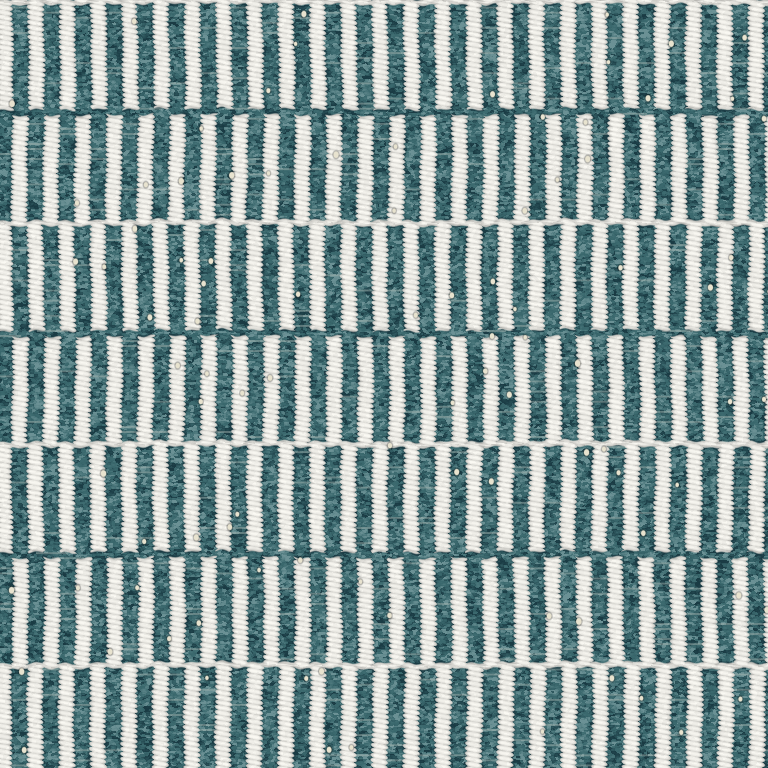
Reproduce this texture procedurally as a Shadertoy shader.

```glsl
// Woven cloth: seven bands of short teal and white stripes, shifted by half a stripe per band.

float hash(vec2 p) {
    p = fract(p * vec2(0.1031, 0.1137));
    p += dot(p, p.yx + 33.33);
    return fract((p.x + p.y) * p.x * 17.3);
}

// Cellular noise: x = distance to the nearest point, y = random tone of its cell
vec2 cellular(vec2 p) {
    vec2 cell = floor(p), nearest = vec2(9.0, 0.0);
    for (int j = -1; j <= 1; j++)
    for (int i = -1; i <= 1; i++) {
        vec2 c = cell + vec2(i, j);
        vec2 point = c + vec2(hash(c + 7.0), hash(c + 61.0));
        float d = length(p - point);
        if (d < nearest.x) nearest = vec2(d, hash(c + 113.0));
    }
    return nearest;
}

void mainImage(out vec4 fragColor, in vec2 fragCoord) {
    vec2 uv = fragCoord / iResolution.xy;
    float px = 1.0 / iResolution.y;

    // Hand-woven wobble from layered sines
    vec2 cloth = uv;
    cloth.x += 0.0012 * sin(uv.y * 19.0 + 3.0 * uv.x) + 0.0006 * sin(uv.y * 71.0 + uv.x * 40.0);
    cloth.y += 0.0010 * sin(uv.x * 13.0 + 1.0) + 0.0007 * sin(uv.x * 83.0) + 0.0005 * sin(uv.x * 211.0);

    // Bands count downward, stripes count to the right
    float band = (1.0 - cloth.y) * 6.94 - 0.012;
    float row = floor(band);
    float column = cloth.x * 24.5 - 0.64 + 0.5 * mod(row, 2.0);
    vec2 stripe = vec2(floor(column), row + 20.0);
    float across = fract(column) - 0.5;

    // Slanted weft threads cut sawtooth edges into each white stripe
    float thread = uv.y * 152.0 + across * 1.2 + hash(stripe + 5.0);
    float rib = abs(fract(thread) - 0.5) * 2.0;
    float loose = hash(vec2(floor(thread), stripe.x + 40.0)) - 0.5;
    float halfWidth = 0.272 - 0.085 * rib * rib + 0.022 * loose;
    float tealSide = (abs(across) - halfWidth) / 24.5;

    // Seams between bands alternate teal and white
    float seam = round(band);
    float seamSide = (0.026 + 0.006 * sin(uv.x * 310.0) - abs(band - seam)) / 6.94;
    tealSide = mod(seam, 2.0) > 0.5 ? max(tealSide, seamSide) : min(tealSide, -seamSide);
    float teal = smoothstep(-0.7 * px - 0.0004, 0.7 * px + 0.0004, tealSide);

    // Heathered teal yarn with dark edges
    vec2 fibre = cellular(vec2(uv.x * 180.0 + uv.y * 70.0, uv.y * 310.0 - uv.x * 40.0));
    vec2 tuft = cellular(vec2(uv.x * 95.0 - uv.y * 30.0, uv.y * 150.0));
    float tone = 0.65 * fibre.y + 0.35 * tuft.y + 0.16 * (0.5 - fibre.x);
    tone -= 0.28 * (1.0 - smoothstep(0.0, 0.0035, tealSide));
    vec3 tealYarn = mix(vec3(0.10, 0.23, 0.265), vec3(0.23, 0.41, 0.43), smoothstep(0.05, 0.5, tone));
    tealYarn = mix(tealYarn, vec3(0.42, 0.57, 0.585), smoothstep(0.48, 0.9, tone));

    // Sparse pale weft lines showing through the teal
    float line = step(0.9, hash(vec2(floor(uv.y * 152.0), floor(column + 0.5) + 90.0)));
    float lineMask = 1.0 - smoothstep(0.0006, 0.0006 + px, abs(fract(uv.y * 152.0) - 0.5) / 152.0);
    tealYarn = mix(tealYarn, vec3(0.66, 0.72, 0.70), 0.45 * line * lineMask);

    // Ribbed white cord, rounded toward its edges
    float light = smoothstep(0.0, 0.0055, -tealSide);
    float shade = 0.80 + 0.14 * light - 0.11 * rib * rib + 0.05 * (fibre.y - 0.5);
    vec3 whiteYarn = shade * vec3(1.0, 0.995, 0.97) + vec3(0.02);

    vec3 color = mix(whiteYarn, tealYarn, teal);

    // Scattered cream flecks
    vec2 grid = vec2(24.5, 28.0);
    vec2 cell = floor(uv * grid);
    vec2 center = (cell + 0.2 + 0.6 * vec2(hash(cell + 211.0), hash(cell + 307.0))) / grid;
    vec2 offset = (uv - center) * vec2(1.0, 0.8);
    float radius = 0.0022 + 0.0014 * hash(cell + 401.0);
    float present = step(0.86, hash(cell + 503.0));
    float dist = length(offset) - radius;
    color *= 1.0 - 0.3 * present * (1.0 - smoothstep(0.0, 0.0025, dist));
    float fleck = present * (1.0 - smoothstep(-0.7 * px, 0.7 * px, dist));
    color = mix(color, vec3(0.91, 0.89, 0.81), fleck);

    fragColor = vec4(color, 1.0);
}
```
